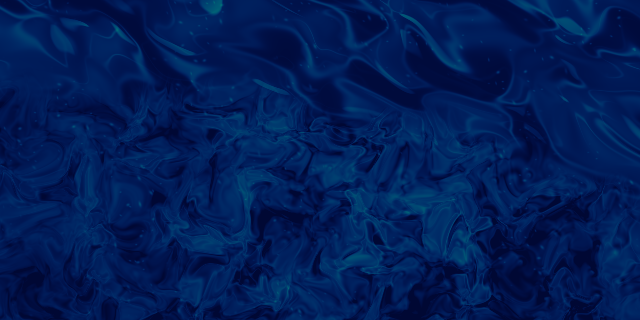
A Shadertoy shader for this texture:

```glsl
// Deep blue water: calm, slanted waves with bright caustic rims at the top,
// churned water with ripple rings and droplets below a curved front.
// Warped gradient noise builds one brightness value, then mapped to blues.

vec2 hash2(vec2 p) {
    vec3 h = fract(vec3(p.xyx) * vec3(0.1031, 0.1030, 0.0973));
    h += dot(h, h.yzx + 33.33);
    return fract((h.xx + h.yz) * h.zy);
}

float corner(vec2 cell, vec2 offset) {
    return dot(hash2(cell) * 2.0 - 1.0, offset);
}

// Gradient noise, roughly -1 to 1
float noise(vec2 p) {
    vec2 i = floor(p), f = p - i;
    vec2 u = f * f * f * (f * (f * 6.0 - 15.0) + 10.0);
    vec2 e = vec2(1.0, 0.0);
    float low = mix(corner(i, f), corner(i + e.xy, f - e.xy), u.x);
    float high = mix(corner(i + e.yx, f - e.yx), corner(i + e.xx, f - e.xx), u.x);
    return 1.9 * mix(low, high, u.y);
}

vec2 warp(vec2 p, float scale, float amount) {
    return p + amount * vec2(noise(p * scale + 3.7), noise(p * scale + 41.3));
}

// Thin bright line where a field crosses zero
float rim(float field, float width) {
    return exp(-field * field / (width * width));
}

mat2 rotation(float a) {
    return mat2(cos(a), -sin(a), sin(a), cos(a));
}

// Dark troughs edged by caustic lines, running down to the right
float calmWater(vec2 p) {
    vec2 q = rotation(-0.5) * p * vec2(4.0, 8.5) + 20.0;
    q = warp(warp(q, 0.7, 0.5), 1.7, 0.22);
    float swell = noise(q);
    float fine = noise(q * 1.8 + 7.0);
    float body = smoothstep(-0.2, 0.45, swell + 0.3 * noise(q * 0.4 + 50.0));
    float strength = smoothstep(-0.4, 0.5, noise(q * 0.8 + 31.0));
    float tone = 0.042 + 0.08 * body + 0.035 * fine * body;
    tone += (0.03 + 0.13 * strength) * rim(swell + 0.08, 0.07);
    tone += 0.025 * rim(swell + 0.02, 0.22);
    tone += 0.10 * (0.15 + body) * strength * rim(fine - 0.1, 0.08);
    float glint = noise(q * vec2(1.5, 2.6) + 60.0);
    return tone + 0.18 * (0.3 + body) * smoothstep(0.5, 0.7, glint);
}

// Folded, fine-grained water, strongest around the middle
float churnedWater(vec2 p) {
    vec2 off = (p - vec2(1.2, 0.33)) * vec2(1.5, 1.8);
    float middle = exp(-dot(off, off));
    vec2 q = warp(p * 6.5 + 11.0, 0.8, 0.4);
    q = warp(warp(q, 2.0, 0.2), 4.5, 0.08);
    float broad = noise(q * 0.4 + 37.0);
    float patches = noise(q * 0.9);
    float folds = noise(q * 2.1 + 5.0);
    float grain = noise(q * 4.6 + 15.0);
    float tiny = noise(q * 9.0 + 25.0);
    float contrast = 0.65 + 0.75 * middle;
    float tone = 0.097 + 0.022 * middle - 0.03 * smoothstep(1.4, 2.0, p.x);
    tone += contrast * (0.05 * broad + 0.07 * patches + 0.055 * folds);
    tone += contrast * (0.045 * grain + 0.035 * tiny);
    float lit = smoothstep(-0.3, 0.4, noise(q * 0.9 + 70.0));
    tone += contrast * lit * (0.075 * rim(folds, 0.09) + 0.05 * rim(grain, 0.12));
    return tone - 0.04 * contrast * rim(folds + 0.25, 0.12);
}

// Scattered concentric ripples, lit from one side
float ripples(vec2 p, float density) {
    vec2 q = warp(p, 14.0, 0.009) * density, cell = floor(q);
    float sum = 0.0;
    for (int j = -1; j <= 1; j++)
    for (int i = -1; i <= 1; i++) {
        vec2 id = cell + vec2(i, j), h = hash2(id + 90.0);
        vec2 d = q - id - 0.2 - 0.6 * hash2(id + 13.0);
        float r = length(d) / mix(0.14, 0.32, h.x);
        float light = 0.55 + 0.45 * dot(d, vec2(0.6, 0.8)) / (length(d) + 0.001);
        sum += step(0.5, h.y) * light * cos(r * 7.0 - 1.0) * exp(-1.3 * r * r);
    }
    return sum;
}

// Small bright droplets, slightly stretched
float droplets(vec2 p, float density) {
    vec2 q = p * density, id = floor(q), h = hash2(id + 57.0);
    vec2 d = rotation(h.x * 2.0 - 1.4) * (fract(q) - 0.3 - 0.4 * hash2(id + 5.0));
    d *= vec2(mix(5.0, 9.0, h.x), 11.0);
    return step(0.84, h.y) * exp(-dot(d, d));
}

void mainImage(out vec4 fragColor, in vec2 fragCoord) {
    vec2 p = fragCoord / iResolution.y;

    // Curved front between the two kinds of water
    float front = 0.72 - 0.045 * p.x * p.x * p.x + 0.07 * noise(p * 5.0);
    float calm = smoothstep(-0.06, 0.06, p.y - front);
    float tone = mix(churnedWater(p), calmWater(p), calm);

    // Ripples gather to the right of the churned part
    float gather = (1.0 - calm) * (0.3 + 0.7 * smoothstep(0.5, 1.2, p.x));
    tone += gather * (0.085 * ripples(p, 6.0) + 0.07 * ripples(p + 4.0, 10.0));

    float spray = smoothstep(-0.3, 0.5, noise(p * 4.0 + 80.0));
    tone += spray * (0.17 * droplets(p, 24.0) + 0.12 * droplets(p + 2.0, 41.0));

    // Navy to teal blue
    tone = clamp(tone, 0.03, 0.42);
    fragColor = vec4(0.0, tone, 0.47 - 0.36 * exp(-10.0 * tone), 1.0);
}
```
